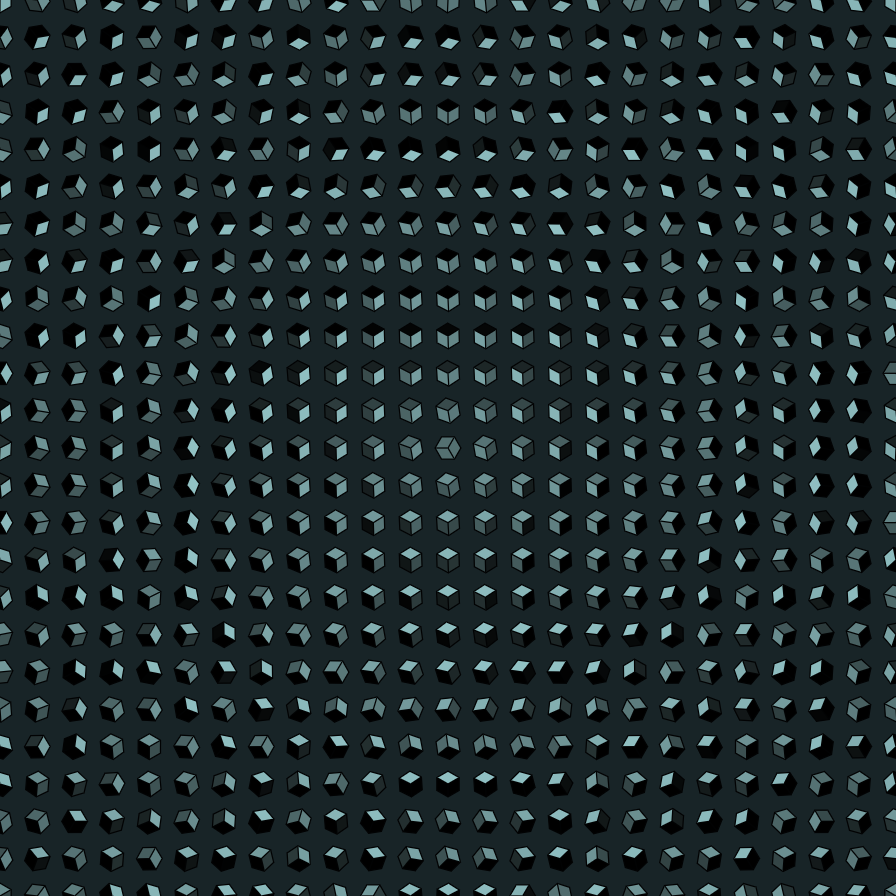
Give the GLSL for this pattern, as a Shadertoy shader.

```glsl
// Grid of small outlined isometric cubes, rolled in rings and lit from the middle.
const float CELLS = 24.0;          // repeats across the canvas
const float CUBE_RADIUS = 0.345;   // hexagon corner radius, in cells
const float LINE_HALF = 0.017;     // half width of the outlines, in cells
const float LIGHT_HEIGHT = 4.5;    // height of the lamp over the middle, in cells
const float TURN_RADIUS = 9.0;     // distance at which the roll reaches a third of a turn
const float TURN_POWER = 4.8;      // how sharply the roll grows outward
const float CORE_ROLL = 0.5236;    // extra roll of the middle cube
const float CORE_FADE = 1.1;       // decay of that extra roll per cell
const vec3 BACKGROUND = vec3(0.096, 0.141, 0.153);
const vec3 CUBE_COLOR = vec3(0.57, 0.76, 0.77);
const vec3 INK = vec3(0.005, 0.009, 0.011);

const float PI = 3.14159;
const float THIRD_TURN = 2.0 * PI / 3.0;

// Roll of a cube at a given distance from the middle
float cubeRoll(float dist) {
    return THIRD_TURN * pow(dist / TURN_RADIUS, TURN_POWER)
         + CORE_ROLL * exp(-CORE_FADE * dist);
}

// Lambert shade of a face whose normal leans toward the given angle
float faceShade(float angle, vec2 cell) {
    vec3 normal = vec3(sqrt(2.0 / 3.0) * vec2(cos(angle), sin(angle)), sqrt(1.0 / 3.0));
    vec3 light = normalize(vec3(-cell, LIGHT_HEIGHT));
    return max(dot(normal, light), 0.0);
}

// Antialiased coverage of a signed distance
float coverage(float dist, float pixel) {
    return clamp(0.5 - dist / pixel, 0.0, 1.0);
}

void mainImage(out vec4 fragColor, in vec2 fragCoord) {
    float pixel = CELLS / iResolution.y;
    vec2 p = (fragCoord - 0.5 * iResolution.xy) * pixel;
    vec2 cell = floor(p + 0.5);
    vec2 local = p - cell;

    // Pick one of the three visible faces by angle
    float roll = cubeRoll(length(cell)) + 0.5 * PI;
    float radius = length(local);
    float angle = radius > 0.0 ? atan(local.y, local.x) - roll : 0.0;
    float face = floor(angle / THIRD_TURN + 0.5);
    float offset = abs(angle - face * THIRD_TURN);

    // Distances to the silhouette and to the nearest inner edge
    float hexagon = radius * cos(offset - PI / 6.0) - CUBE_RADIUS * cos(PI / 6.0);
    float spoke = radius * sin(PI / 3.0 - offset);
    float edge = min(abs(hexagon), max(spoke, hexagon));

    // Shaded faces, then outlines
    vec3 faceColor = CUBE_COLOR * faceShade(roll + face * THIRD_TURN, cell);
    vec3 color = mix(BACKGROUND, faceColor, coverage(hexagon, pixel));
    color = mix(color, INK, coverage(edge - LINE_HALF, pixel));
    fragColor = vec4(color, 1.0);
}
```
